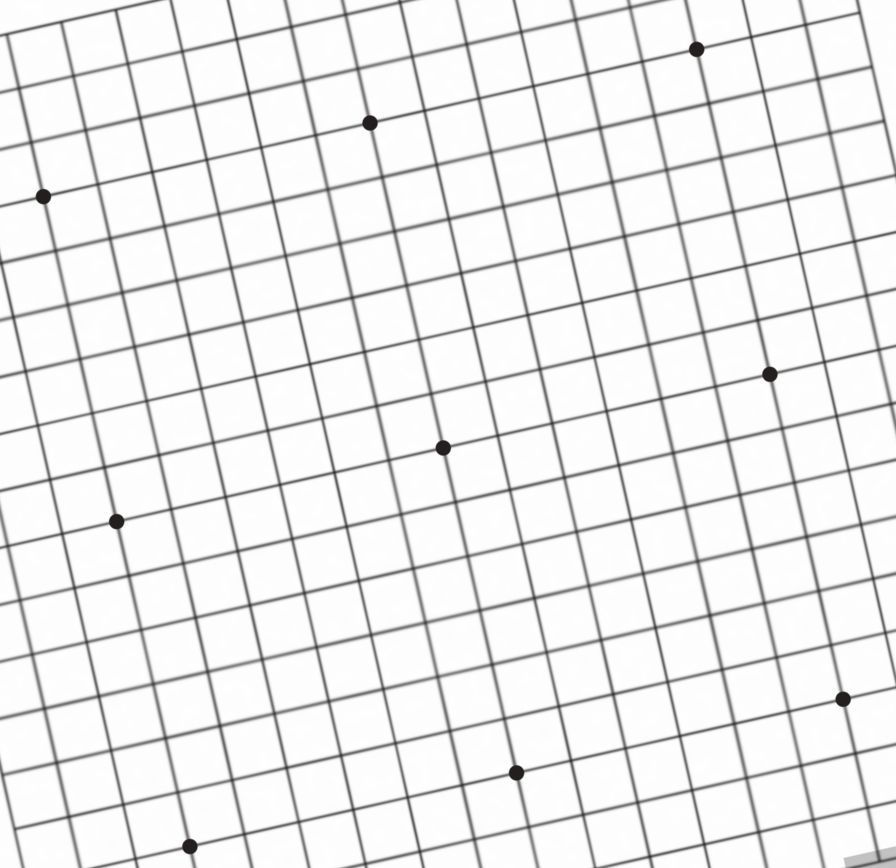
Reproduce this pattern procedurally as a WebGL 2 fragment shader.

```glsl
#version 300 es
precision highp float;
// A tilted square grid of soft grey pen lines, 18 by 18 cells, with a dark
// round dot at every sixth crossing. Each line is a Gaussian ridge whose
// width and ink vary by hash, with gradient noise for uneven pressure.

uniform vec2 u_resolution;
out vec4 fragColor;

const vec3 PAPER = vec3(0.993);
const vec3 INK = vec3(0.09, 0.08, 0.08);
const vec3 DOT_INK = vec3(0.14, 0.12, 0.12);
const vec3 TAB_GREY = vec3(0.76);

const float TILT = 0.2217;                   // radians
const vec2 CENTRE = vec2(-0.0054, -0.0161);  // middle dot, from canvas centre
const vec2 CELL = vec2(0.06429, 0.06396);    // in canvas heights
const float HALF_CELLS = 9.0;
const float DOT_PERIOD = 6.0;
const float DOT_RADIUS = 0.0088;

float hash(vec2 p) {
  vec3 h = fract(vec3(p.xyx) * 0.1031);
  h += dot(h, h.yzx + 33.33);
  return fract((h.x + h.y) * h.z);
}

vec2 gradientAt(vec2 corner) {
  float angle = 6.28318 * hash(corner);
  return vec2(cos(angle), sin(angle));
}

float gradientNoise(vec2 p) {
  vec2 i = floor(p), f = fract(p);
  vec2 u = f * f * f * (f * (f * 6.0 - 15.0) + 10.0);
  vec2 e = vec2(1.0, 0.0);
  float low = mix(dot(gradientAt(i), f),
                  dot(gradientAt(i + e.xy), f - e.xy), u.x);
  float high = mix(dot(gradientAt(i + e.yx), f - e.yx),
                   dot(gradientAt(i + e.xx), f - e.xx), u.x);
  return mix(low, high, u.y);
}

// Ink of one family of parallel lines: 'across' counts lines, 'along' runs
// down them, 'dotLineWeight' is the weight (0 thin, 1 thick) of dotted lines.
float lineInk(float across, float along, float cell, float dotLineWeight,
              float seed, float pixel) {
  float id = clamp(round(across), -HALF_CELLS, HALF_CELLS);
  float weight = hash(vec2(id + 40.0, seed));
  if (mod(id, DOT_PERIOD) == 0.0) weight = dotLineWeight;

  float pressure = gradientNoise(vec2(along * 0.6, id * 3.7 + seed));
  float sigma = mix(0.00125, 0.00175, weight);
  float blur = sqrt(sigma * sigma + 0.06 * pixel * pixel);
  float peak = mix(0.66, 0.56, weight) * (1.0 + 0.2 * pressure) * sigma / blur;

  float d = (across - id) * cell / blur;
  float ends = 1.0 - smoothstep(-pixel, pixel, (abs(along) - HALF_CELLS) * cell);
  return peak * exp(-0.5 * d * d) * ends;
}

// Distance to the nearest dot, in canvas heights.
float dotDistance(vec2 grid) {
  vec2 offset = grid - DOT_PERIOD * round(grid / DOT_PERIOD);
  return length(offset * CELL) - DOT_RADIUS;
}

// Grey strip lying on the lower border of the grid.
float tabMask(vec2 grid, float pixel) {
  vec2 inside = (grid - vec2(5.38, -8.79)) * vec2(1.0, -1.0) * CELL;
  return smoothstep(-pixel, pixel, min(inside.x, inside.y));
}

void main() {
  float pixel = 1.0 / u_resolution.y;
  vec2 p = (gl_FragCoord.xy - 0.5 * u_resolution) * pixel - CENTRE;

  // Grid coordinates, one unit per cell
  vec2 axis = vec2(cos(TILT), sin(TILT));
  vec2 grid = vec2(dot(p, axis), dot(p, vec2(-axis.y, axis.x))) / CELL;

  // Paper with a trace of unevenness
  vec3 color = PAPER + 0.006 * gradientNoise(grid * 4.0);

  // Strip, then both line families; crossings darken
  color = mix(color, TAB_GREY, tabMask(grid, pixel));
  float steep = lineInk(grid.x, grid.y, CELL.x, 0.8, 3.0, pixel);
  float shallow = lineInk(grid.y, grid.x, CELL.y, 0.1, 17.0, pixel);
  color = mix(color, INK, 1.0 - (1.0 - steep) * (1.0 - shallow));

  // Dots
  float dotMask = 1.0 - smoothstep(-pixel, pixel, dotDistance(grid));
  color = mix(color, DOT_INK, dotMask);

  fragColor = vec4(color, 1.0);
}
```
